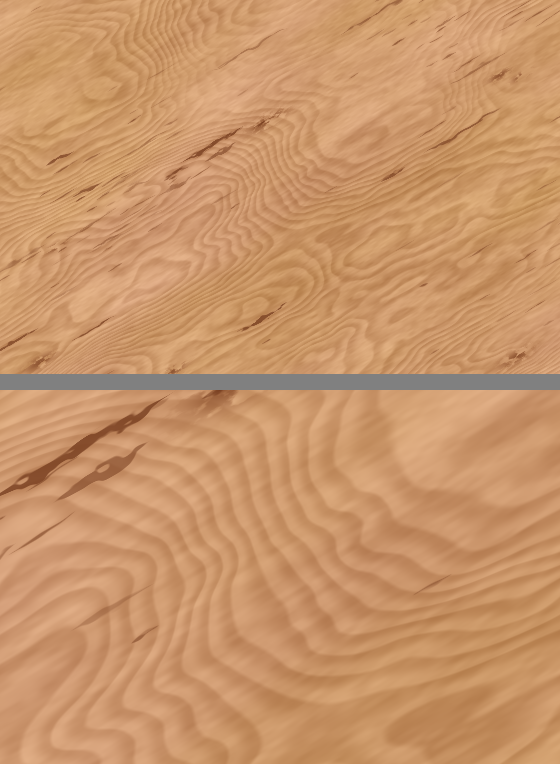
Top: the whole. Bottom: its middle third, enlarged.
Write a Shadertoy shader that draws this texture.

```glsl
const float GRAIN_ANGLE = 0.54;
const float RING_COUNT = 17.0;
const float RING_CONTRAST = 0.50;
const float BLOTCH_CONTRAST = 0.85;
const float FIBRE_CONTRAST = 0.50;
const float PORE_CONTRAST = 0.30;
const float STREAK_DENSITY = 0.75;
const int BURL_COUNT = 7;
const vec3 LIGHT_WOOD = vec3(0.870, 0.675, 0.497);
const vec3 RING_WOOD = vec3(0.735, 0.520, 0.340);
const vec3 HONEY_SHIFT = vec3(-0.020, 0.004, -0.085);
const vec3 HALO_BROWN = vec3(0.690, 0.455, 0.290);
const vec3 STREAK_BROWN = vec3(0.470, 0.245, 0.125);

float hash(vec2 p) {
    return fract(sin(dot(p, vec2(127.1, 311.7))) * 43758.55);
}

float noise(vec2 p) {
    vec2 i = floor(p), f = fract(p);
    f = f * f * f * (f * (f * 6.0 - 15.0) + 10.0);
    vec2 e = vec2(0.0, 1.0);
    return mix(mix(hash(i), hash(i + e.yx), f.x),
               mix(hash(i + e.xy), hash(i + e.yy), f.x), f.y);
}

float fbm(vec2 p) {
    float sum = 0.0, amp = 0.5;
    for (int i = 0; i < 4; i++) {
        sum += amp * noise(p);
        p = p * 2.03 + 17.3;
        amp *= 0.5;
    }
    return sum / 0.9375;
}

// Contours of a stretched height field: soft rise, quick fall
float growthRings(vec2 g) {
    vec2 warp = vec2(noise(g * vec2(3.0, 6.0) + 31.0), noise(g * vec2(4.0, 7.0) + 57.0)) - 0.5;
    vec2 q = g + warp * vec2(0.14, 0.03);
    float height = noise(q * vec2(1.7, 4.8) + 8.0)
                 + 0.30 * noise(q * vec2(4.0, 10.0) + 3.0)
                 + 0.06 * noise(q * vec2(14.0, 34.0));
    float rings = height * RING_COUNT + g.y * 16.0;
    float phase = fract(rings);
    float band = smoothstep(0.15, 0.75, phase) * (1.0 - smoothstep(0.82, 1.0, phase));
    return mix(band, 0.42, smoothstep(0.35, 0.9, fwidth(rings)));
}

// Tapered ragged dashes along the grain: x = core, y = halo
vec2 streaks(vec2 g, vec2 cell, float seed, mat2 grain, float px) {
    vec2 mask = vec2(0.0);
    vec2 home = floor(g / cell);
    float wobble = (noise(g * vec2(28.0, 70.0) + seed) - 0.5) * 0.3 * cell.y;
    float rough = 0.1 + 1.6 * noise(g * vec2(75.0, 260.0) + seed);
    for (int j = -1; j <= 1; j++) {
        for (int i = -1; i <= 1; i++) {
            vec2 id = home + vec2(i, j);
            vec2 key = id + seed;
            vec2 jitter = vec2(hash(key + 1.7), hash(key + 5.3)) - 0.5;
            vec2 centre = (id + 0.5 + 0.8 * jitter) * cell;
            float cluster = smoothstep(0.42, 0.85, noise(centre * vec2(1.8, 5.5) + 23.0));
            float side = mix(1.25, 0.45, smoothstep(0.2, 1.3, (grain * centre).x));
            float present = step(hash(key + 9.1), 0.04 + STREAK_DENSITY * cluster * side);
            float size = hash(key + 12.9);
            float len = cell.x * mix(0.15, 0.55, size * size);
            float width = cell.y * mix(0.06, 0.16, hash(key + 3.1));
            vec2 d = g - centre + vec2(0.0, wobble);
            float x2 = d.x * d.x / (len * len);
            float edge = abs(d.y) - width * rough * (1.0 - x2);
            float soft = 0.5 * px + 0.0004;
            float core = (1.0 - smoothstep(-soft, soft, edge)) * (1.0 - smoothstep(0.8, 1.2, x2));
            float y = d.y / (2.4 * width);
            float halo = exp(-1.5 * x2 - y * y);
            float strength = mix(0.3, 1.0, hash(key + 7.7));
            mask = max(mask, present * strength * vec2(core, halo));
        }
    }
    return mask;
}

// Scattered rough patches of curled, broken grain
float burls(vec2 g, mat2 grain) {
    float patches = 0.0;
    for (int i = 0; i < BURL_COUNT; i++) {
        float k = float(i) + 1.0;
        vec2 spot = vec2(1.5 * hash(vec2(k, 4.2)), hash(vec2(k, 8.6)));
        vec2 size = vec2(0.065, 0.019) * mix(0.4, 1.1, hash(vec2(k, 2.4)));
        vec2 d = (g - spot * grain) / size;
        patches = max(patches, exp(-dot(d, d)));
    }
    float curl = fbm(g * vec2(45.0, 110.0));
    return patches * smoothstep(0.38, 0.62, curl);
}

void mainImage(out vec4 fragColor, in vec2 fragCoord) {
    float px = 1.0 / iResolution.y;
    vec2 p = fragCoord * px;
    float c = cos(GRAIN_ANGLE), s = sin(GRAIN_ANGLE);
    mat2 grain = mat2(c, s, -s, c);
    vec2 g = p * grain;

    // Pale wood with rings, blotches, fibres and pores
    float ringFade = mix(0.3, 1.0, smoothstep(0.25, 0.65, noise(g * vec2(2.2, 5.0) + 71.0)));
    float tone = 0.27 + RING_CONTRAST * ringFade * growthRings(g);
    tone += BLOTCH_CONTRAST * (fbm(g * vec2(2.5, 9.0) + 41.0) - 0.5);
    tone += FIBRE_CONTRAST * (fbm(g * vec2(12.0, 70.0)) - 0.5);
    tone += PORE_CONTRAST * (noise(g * vec2(55.0, 210.0) + 13.0) - 0.5);
    vec3 colour = mix(LIGHT_WOOD, RING_WOOD, tone);
    colour += HONEY_SHIFT * (fbm(g * vec2(2.0, 6.0) + 90.0) - 0.5);

    // Dark mineral streaks and burls
    vec2 marks = max(streaks(g, vec2(0.24, 0.032), 11.0, grain, px),
                     streaks(g, vec2(0.09, 0.015), 47.0, grain, px) * 0.75);
    float burl = burls(g, grain);
    colour = mix(colour, HALO_BROWN, clamp(0.5 * marks.y + 0.8 * burl, 0.0, 1.0));
    colour = mix(colour, STREAK_BROWN, clamp(0.85 * marks.x + 0.6 * burl * burl, 0.0, 1.0));
    fragColor = vec4(colour, 1.0);
}
```
